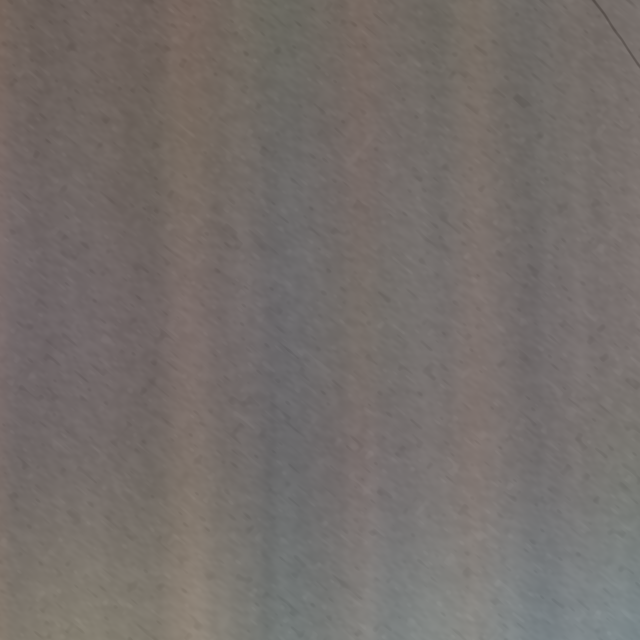
Give the GLSL for this texture, as a WebGL 1 fragment shader.

```glsl
precision highp float;
// A softly lit, weathered brown-grey surface with blurred vertical streaks.
// Broad colour gradients carry warm and cool bands, noise stretched along y,
// fine slanted grain with sparse flecks, and a hairline crack in one corner.
uniform vec2 u_resolution;

float hash(vec2 p) {
  vec3 q = fract(p.xyx * 0.1031);
  q += dot(q, q.yzx + 33.33);
  return fract((q.x + q.y) * q.z);
}

// Smooth value noise from -1 to 1
float noise(vec2 p) {
  vec2 cell = floor(p);
  vec2 f = fract(p);
  f = f * f * (3.0 - 2.0 * f);
  float low = mix(hash(cell), hash(cell + vec2(1.0, 0.0)), f.x);
  float high = mix(hash(cell + vec2(0.0, 1.0)), hash(cell + vec2(1.0)), f.x);
  return mix(low, high, f.y) * 2.0 - 1.0;
}

// Soft vertical band
float band(float x, float center, float width) {
  float d = (x - center) / width;
  return exp(-d * d);
}

// Vertical streaks that drift slowly along their length
float streaks(vec2 uv, float count, float seed) {
  float drift = 0.006 * noise(vec2(seed, uv.y * 2.5));
  return noise(vec2((uv.x + drift) * count + seed, uv.y * 1.6 + seed));
}

// Brown at the top, mauve in the middle, olive and blue at the bottom
vec3 baseColor(vec2 uv) {
  float side = smoothstep(0.0, 1.0, uv.x);
  vec3 top = mix(vec3(0.425, 0.385, 0.350), vec3(0.445, 0.425, 0.405), side);
  vec3 middle = mix(vec3(0.435, 0.402, 0.398), vec3(0.462, 0.445, 0.432), side);
  vec3 bottom = mix(vec3(0.510, 0.490, 0.435), vec3(0.485, 0.530, 0.540), side);
  vec3 color = mix(middle, top, smoothstep(0.45, 1.0, uv.y));
  return mix(bottom, color, smoothstep(-0.08, 0.36, uv.y));
}

// Rotated, elongated grain
float grain(vec2 uv, float angle, vec2 density) {
  float c = cos(angle);
  float s = sin(angle);
  return noise(vec2(c * uv.x + s * uv.y, c * uv.y - s * uv.x) * density + 71.0);
}

float segmentDistance(vec2 p, vec2 a, vec2 b) {
  vec2 line = b - a;
  float t = clamp(dot(p - a, line) / dot(line, line), 0.0, 1.0);
  return length(p - a - line * t);
}

void main() {
  vec2 uv = gl_FragCoord.xy / u_resolution;
  vec3 color = baseColor(uv);

  // Broad warm and cool bands
  float warm = band(uv.x, 0.295, 0.045) + 0.6 * band(uv.x, 0.565, 0.03)
             + 0.75 * band(uv.x, 0.74, 0.035) + 0.6 * band(uv.x, 0.0, 0.015);
  float cool = band(uv.x, 0.44, 0.06) + 0.3 * band(uv.x, 0.84, 0.04);
  color += warm * vec3(0.040, 0.014, 0.003);
  color += cool * mix(vec3(-0.042, -0.012, 0.004), vec3(-0.020, 0.004, 0.012), uv.y);

  // Streaks in brightness and tint
  float tone = 0.013 * streaks(uv, 13.0, 3.0) + 0.012 * streaks(uv, 29.0, 17.0)
             + 0.005 * streaks(uv, 62.0, 41.0);
  color += tone * vec3(1.05, 1.0, 0.95);
  color += 0.010 * streaks(uv, 10.0, 53.0) * vec3(1.0, 0.0, -0.6);

  // Faint mauve and green patches
  float patches = noise(uv * vec2(7.0, 4.0) + 29.0);
  color += 0.008 * patches * vec3(0.5, -0.7, 0.8);

  // Fine slanted grain with sparse light and dark flecks
  float fine = grain(uv, -0.6, vec2(95.0, 190.0));
  float coarse = grain(uv, -0.4, vec2(48.0, 85.0));
  float fleck = grain(uv + 3.0, -0.7, vec2(60.0, 125.0));
  color += 0.014 * fine + 0.008 * coarse;
  color += 0.020 * smoothstep(0.55, 0.95, fleck);
  color -= 0.028 * smoothstep(0.55, 0.95, -fleck);

  // Hairline crack in the upper right corner
  vec2 bent = uv + 0.003 * vec2(noise(uv * 30.0), noise(uv * 30.0 + 9.0));
  float crack = min(segmentDistance(bent, vec2(0.92, 1.01), vec2(0.965, 0.945)),
                    segmentDistance(bent, vec2(0.965, 0.945), vec2(1.01, 0.885)));
  color -= 0.10 * (1.0 - smoothstep(0.0005, 0.0035, crack));

  gl_FragColor = vec4(clamp(color, 0.0, 1.0), 1.0);
}
```
